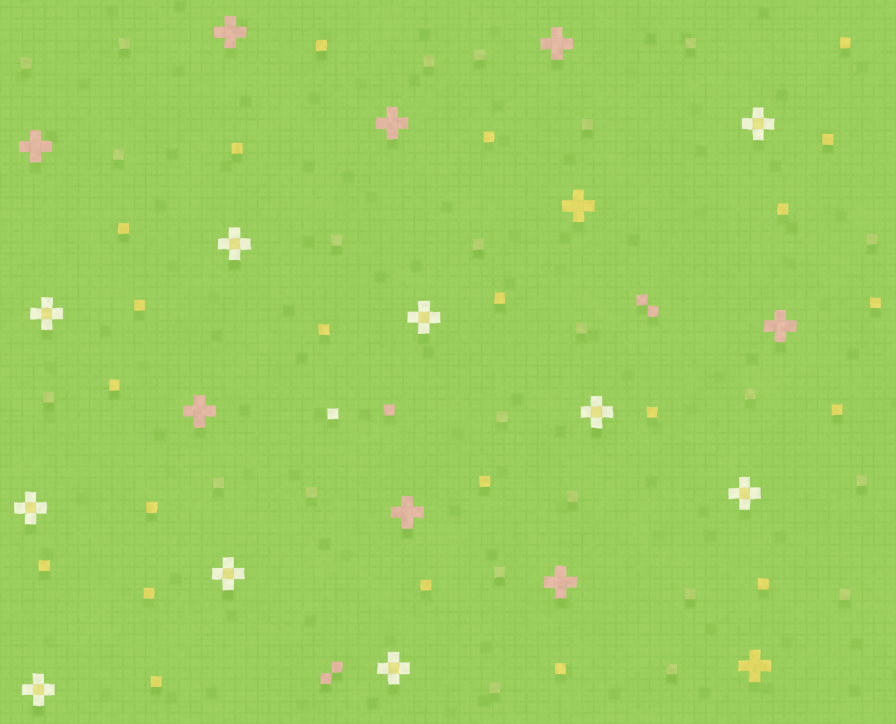
Reproduce this texture procedurally as a Shadertoy shader.

```glsl
// A pixel-art meadow: plus-shaped flowers, single and paired petals, and faint
// dark tufts on softly woven grass. Each square block of cells holds at most one
// mark, placed and chosen by a hash; value noise wobbles the edges and the tone.

#define CELLS 80.0          // cells across the canvas
#define BLOCK 8.0           // cells per side of a block holding one mark
#define TUFT_BLOCK 6.0      // cells per side of a block holding one tuft
#define TUFT_SHARE 0.78     // share of blocks with a tuft
#define TUFT_DEPTH 0.55     // strength of the tufts
#define SHADOW_DEPTH 0.8    // strength of the shadow under a mark
#define WEAVE_DEPTH 0.022   // darkness of the weave lines
#define GRAIN 0.022         // uneven tone of the grass
#define WOBBLE 0.10         // unevenness of the edges, in cells

const vec3 GRASS  = vec3(0.605, 0.808, 0.363);
const vec3 SHADE  = vec3(0.515, 0.735, 0.275);
const vec3 PALE   = vec3(0.705, 0.815, 0.430);
const vec3 YELLOW = vec3(0.885, 0.850, 0.390);
const vec3 PINK   = vec3(0.885, 0.715, 0.630);
const vec3 WHITE  = vec3(0.925, 0.945, 0.820);
const vec3 HEART  = vec3(0.890, 0.880, 0.520);

vec3 hash3(vec2 p) {
    vec3 q = fract(p.xyx * vec3(0.1031, 0.1030, 0.0973));
    q += dot(q, q.yxz + 33.33);
    return fract((q.xxy + q.yzz) * q.zyx);
}

float noise(vec2 p) {
    vec2 i = floor(p), f = fract(p);
    f = f * f * (3.0 - 2.0 * f);
    float low = mix(hash3(i).x, hash3(i + vec2(1, 0)).x, f.x);
    float high = mix(hash3(i + vec2(0, 1)).x, hash3(i + vec2(1, 1)).x, f.x);
    return mix(low, high, f.y);
}

float box(vec2 p, vec2 halfSize) {
    vec2 d = abs(p) - halfSize;
    return max(d.x, d.y);
}

float fill(float d, float soft) {
    return 1.0 - smoothstep(-soft, soft, d);
}

// Two cells touching at a corner, or one cell when step is zero
float cellPair(vec2 p, vec2 halfStep) {
    return min(box(p - halfStep, vec2(0.48)), box(p + halfStep, vec2(0.48)));
}

// Dark line along the border of every unit square
float gridLine(vec2 p) {
    vec2 d = 0.5 - abs(fract(p) - 0.5);
    vec2 line = 1.0 - smoothstep(0.0, 0.2, d);
    return max(line.x, line.y);
}

vec3 grass(vec2 p) {
    float weave = gridLine(p) + 0.45 * gridLine(p * 2.0);
    weave *= 0.35 + 0.9 * noise(p * 1.3 + 7.0);
    float tone = 0.6 * noise(p * 2.7) + 0.4 * noise(p * 0.35 + 19.0) - 0.5;
    return GRASS + vec3(1.0, 0.8, 1.0) * (GRAIN * tone - WEAVE_DEPTH * (weave - 0.3));
}

float tuft(vec2 p) {
    vec2 id = floor(p / TUFT_BLOCK);
    vec3 h = hash3(id + 71.0), kind = hash3(id + 153.0);
    vec2 centre = mix(vec2(0.8), vec2(TUFT_BLOCK - 0.8), h.xy);
    float shape = fill(box(p - id * TUFT_BLOCK - centre, vec2(0.5)), 0.2);
    return shape * step(h.z, TUFT_SHARE) * mix(0.35, 1.0, kind.x);
}

vec3 addMark(vec3 ground, vec2 p, float soft) {
    vec2 id = floor(p / BLOCK);
    vec3 h = hash3(id + 11.0), kind = hash3(id + 237.0);
    vec2 centre = mix(vec2(1.7, 2.75), vec2(BLOCK - 1.7), h.xy);
    vec2 q = p - id * BLOCK - centre;
    float pick = kind.x, shape, shadow;
    vec3 tint;

    if (mod(id.x + 2.0 * id.y, 4.0) < 0.5) {
        // Plus-shaped flower
        bool isWhite = pick < 0.57;
        tint = isWhite ? WHITE : pick < 0.86 ? PINK : YELLOW;
        shape = min(box(q, vec2(1.45, 0.5)), box(q, vec2(0.5, 1.45)));
        shadow = box(q + vec2(0.0, 1.85), vec2(0.5));
        float heart = box(q, vec2(0.48));
        if (isWhite) tint = mix(tint, HEART, fill(heart, soft));
        tint -= 0.025 * fill(abs(heart) - 0.03, soft);
    } else {
        // Single petal or diagonal pair
        if (pick > 0.77) return ground;
        tint = pick < 0.33 ? PALE : pick < 0.60 ? YELLOW : pick < 0.65 ? PINK
             : pick < 0.67 ? WHITE : pick < 0.72 ? YELLOW : PINK;
        vec2 halfStep = pick < 0.67 ? vec2(0.0)
                      : vec2(0.5, kind.y < 0.75 ? -0.5 : 0.5);
        shape = cellPair(q, halfStep);
        shadow = cellPair(q + vec2(0.0, 0.8), halfStep);
    }
    tint += 0.05 * (noise(p * 2.3 + 5.0) - 0.5);
    ground = mix(ground, SHADE, SHADOW_DEPTH * mix(0.5, 1.0, kind.z) * fill(shadow, 0.22));
    return mix(ground, tint, fill(shape, soft));
}

void mainImage(out vec4 fragColor, in vec2 fragCoord) {
    vec2 p = fragCoord / iResolution.x * CELLS;
    float soft = max(0.07, 0.6 * CELLS / iResolution.x);
    vec2 wobbled = p + WOBBLE * (vec2(noise(p * 1.7), noise(p * 1.7 + 40.0)) - 0.5);

    vec3 color = grass(p);
    color = mix(color, SHADE, TUFT_DEPTH * tuft(wobbled));
    color = addMark(color, wobbled, soft);
    fragColor = vec4(color, 1.0);
}
```
